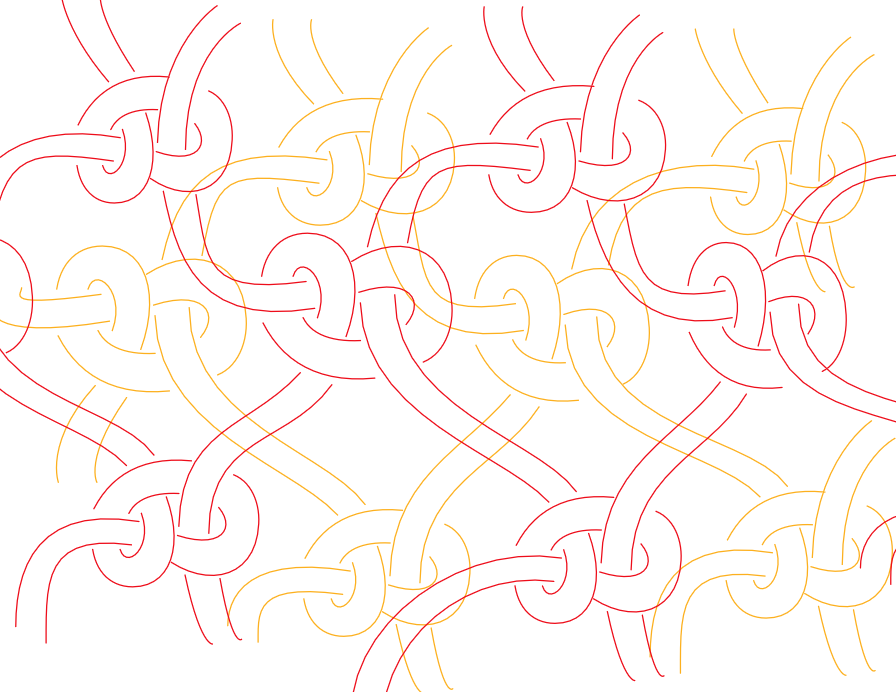
Write a Shadertoy shader that draws this pattern.

```glsl
const float UNITS_ACROSS = 768.0;
const float HALF_LINE = 0.55;
const vec3 PAPER = vec3(1.0);
const vec3 RED = vec3(0.93, 0.05, 0.10);
const vec3 GOLD = vec3(0.99, 0.69, 0.12);

// Layout of the three knot rows, measured from the top left
const vec3 ROW_X = vec3(131, 128, 149);
const vec3 ROW_Y = vec3(120, 258, 449);
const vec3 ROW_PITCH = vec3(181, 176, 181);
const vec3 ROW_WIDTH = vec3(1.0, 1.12, 1.07);
const vec3 WIDTH_SWING = vec3(0.16, 0.12, 0.0);
const vec3 HEIGHT_SWING = vec3(0, 0, 27);
const float SWING_RATE = 1.05;
const float GOLD_DROP = 15.0;
const float COLUMN_DROP = 4.0;
const float FLIPPED_HEIGHT = 1.15;
const int CURVE_STEPS = 14;
const float FAR = 1e4;

// Each port carries two strands
const int WEST = 0, SOUTH = 1, NORTH = 2, EAST = 3;

struct Knot { vec2 center; vec2 scale; };

float segment(vec2 p, vec2 a, vec2 b) {
    vec2 ab = b - a;
    return length(p - a - ab * clamp(dot(p - a, ab) / max(dot(ab, ab), 1e-4), 0.0, 1.0));
}

// Distance to a cubic Bezier, skipped outside its control box
float curve(vec2 p, vec2 a, vec2 b, vec2 c, vec2 d) {
    vec2 lo = min(min(a, b), min(c, d)) - 4.0;
    vec2 hi = max(max(a, b), max(c, d)) + 4.0;
    if (any(lessThan(p, lo)) || any(greaterThan(p, hi))) return FAR;
    float dist = FAR;
    vec2 last = a;
    for (int i = 1; i <= CURVE_STEPS; i++) {
        float t = float(i) / float(CURVE_STEPS), s = 1.0 - t;
        vec2 next = s * s * s * a + 3.0 * s * t * (s * b + t * c) + t * t * t * d;
        dist = min(dist, segment(p, last, next));
        last = next;
    }
    return dist;
}

bool exists(int col, int row) {
    return row >= 0 && row <= 2 && (row == 1 ? col >= -1 && col <= 3 : col >= 0 && col <= 4);
}

// Position and stretch of one knot; the middle row is mirrored
Knot knotAt(int col, int row) {
    float c = float(col), gold = float((col + row) & 1);
    float drop = GOLD_DROP * gold + COLUMN_DROP * c + HEIGHT_SWING[row] * sin(SWING_RATE * c);
    float width = ROW_WIDTH[row] + WIDTH_SWING[row] * sin(SWING_RATE * c + float(row));
    return Knot(vec2(ROW_X[row] + ROW_PITCH[row] * c, ROW_Y[row] + drop),
                vec2(width, row == 1 ? -FLIPPED_HEIGHT : 1.0));
}

float stroke(vec2 p, Knot k, vec4 ab, vec4 cd) {
    return curve(p, k.center + k.scale * ab.xy, k.center + k.scale * ab.zw,
                    k.center + k.scale * cd.xy, k.center + k.scale * cd.zw);
}

float knotBody(vec2 p, Knot k) {
    // Left loop
    float d = stroke(p, k, vec4(-65, 22, -62, 42), vec4(-50, 54, -33, 54));
    d = min(d, stroke(p, k, vec4(-33, 54, -2, 54), vec4(8, 18, -6, -23)));
    d = min(d, stroke(p, k, vec4(-26, -9, -16, 20), vec4(-38, 40, -43, 22)));
    // Arch
    d = min(d, stroke(p, k, vec4(-64, -13, -50, -42), vec4(-25, -58, 14, -54)));
    d = min(d, stroke(p, k, vec4(-36, -9, -30, -22), vec4(-15, -27, 4, -26)));
    // Right loop
    d = min(d, stroke(p, k, vec4(48, -42, 62, -36), vec4(69, -18, 68, 0)));
    d = min(d, stroke(p, k, vec4(68, 0, 66, 45), vec4(30, 55, -2, 33)));
    return min(d, stroke(p, k, vec4(36, -14, 50, 4), vec4(38, 22, 3, 10)));
}

// Strand start in xy, outward handle in zw
vec4 strand(int port, bool second) {
    if (port == WEST) return second ? vec4(-34, 18, -70, -10) : vec4(-28, -2, -80, -14);
    if (port == SOUTH) return second ? vec4(37, 47, 10, 60) : vec4(9, 44, 12, 60);
    if (port == NORTH) return second ? vec4(-16, -59, -30, -45) : vec4(-38, -50, -36, -42);
    return second ? vec4(28, 8, 0, -85) : vec4(4, 2, 2, -85);
}

// Loose strand end in xy, its handle in zw
vec4 looseEnd(int port, bool second, int col, int row) {
    float c = float(col), side = second ? 1.0 : 0.0;
    float fall = (row == 1 ? 0.1 : 1.0) * (88.0 - 50.0 * sin(2.1 * c));
    if (port == WEST) return vec4(26.0 * side - 160.0 - 50.0 * cos(2.1 * (c - 2.0)),
                                  fall + 14.0 * side, 0.0, -0.6 * fall);
    if (port == SOUTH) return vec4(33.0 + 25.0 * side, 103.0 - 4.0 * side, 0, 0);
    if (port == NORTH) return vec4(33.0 * side - 78.0, -122, 0, 0);
    return vec4(55.0 + 20.0 * side, 15.0 * side - 115.0, 0, 0);
}

float strands(vec2 p, Knot k, int col, int row) {
    float d = FAR;
    for (int i = 0; i < 8; i++) {
        int port = i / 2;
        bool second = (i & 1) == 1;
        int toCol = col + (port == WEST || port == NORTH ? -1 : 1);
        int toRow = row + ((port < NORTH) == (row != 1) ? 1 : -1);
        bool linked = exists(toCol, toRow);
        if (linked && row != 1) continue; // the middle row draws shared links
        Knot other = k;
        vec4 end;
        if (linked) { other = knotAt(toCol, toRow); end = strand(port ^ 1, second); }
        else { other.scale.x = 1.0; end = looseEnd(port, second, col, row); }
        vec4 start = strand(port, second);
        vec2 a = k.center + k.scale * start.xy, b = other.center + other.scale * end.xy;
        d = min(d, curve(p, a, a + k.scale * start.zw, b + other.scale * end.zw, b));
    }
    return d;
}

void mainImage(out vec4 fragColor, in vec2 fragCoord) {
    float pixel = UNITS_ACROSS / iResolution.x;
    vec2 p = vec2(fragCoord.x, iResolution.y - fragCoord.y) * pixel;
    vec2 dist = vec2(FAR); // red, gold
    for (int row = 0; row < 3; row++)
        for (int col = -1; col <= 4; col++) {
            if (!exists(col, row)) continue;
            Knot k = knotAt(col, row);
            int hue = (col + row) & 1;
            float d = min(knotBody(p, k), strands(p, k, col, row));
            if (hue == 0) dist.x = min(dist.x, d); else dist.y = min(dist.y, d);
        }
    vec2 ink = clamp((HALF_LINE - dist) / pixel + 0.5, 0.0, 1.0);
    fragColor = vec4(mix(mix(PAPER, GOLD, ink.y), RED, ink.x), 1.0);
}
```
